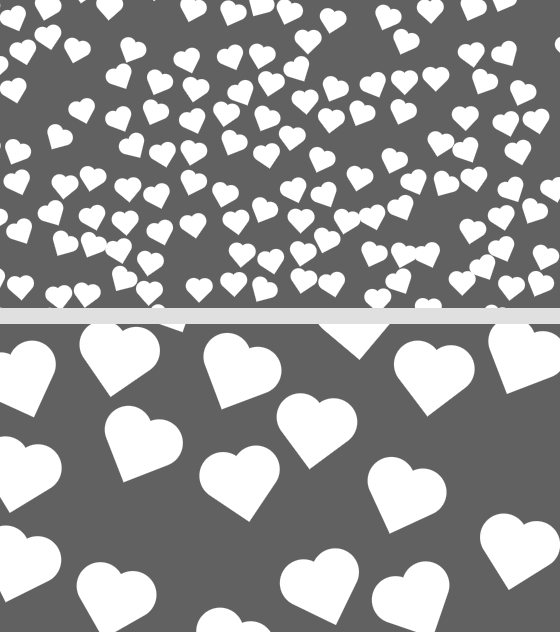
Top, the full canvas; bottom, a detail of the centre.
Give the GLSL for this pattern, as a Shadertoy shader.

```glsl
#define CELL 0.114         // grid spacing, in canvas heights
#define HEART_SIZE 0.0726  // heart scale, in canvas heights
#define JITTER 0.8         // random shift inside a cell
#define PUSH_RANGE 0.86    // neighbours closer than this repel, in cells
#define MIN_GAP 0.70       // smallest distance between hearts, in cells
#define MAX_TILT 0.55      // largest lean to either side, in radians
#define FILL_BOTTOM 0.98   // share of occupied cells at the lower edge
#define FILL_TOP 0.78      // share of occupied cells at the upper edge
#define SEED 23.0

const vec3 GREY = vec3(0.38);
const vec3 WHITE = vec3(1.0);

vec3 hash3(vec2 p) {
    vec3 q = fract((p.xyx + SEED) * vec3(0.1031, 0.1030, 0.0973));
    q += dot(q, q.yxz + 33.33);
    return fract((q.xxy + q.yzz) * q.zyx);
}

// Jittered point of a cell, in cell units
vec2 seedPoint(vec2 cell) {
    return cell + 0.5 + JITTER * (hash3(cell).xy - 0.5);
}

// Jittered point pushed away from crowded neighbours
vec2 heartCentre(vec2 cell) {
    vec2 start = seedPoint(cell);
    vec2 centre = start;
    for (int j = -1; j <= 1; j++)
    for (int i = -1; i <= 1; i++) {
        if (i == 0 && j == 0) continue;
        vec2 away = start - seedPoint(cell + vec2(i, j));
        float gap = max(length(away), 0.001);
        centre += 0.5 * max(PUSH_RANGE - gap, 0.0) * away / gap;
    }
    return centre;
}

// Rank of a cell among its neighbours; negative means empty
float priority(vec2 cell) {
    vec3 h = hash3(cell + 71.0);
    float fill = mix(FILL_BOTTOM, FILL_TOP, clamp(cell.y * CELL, 0.0, 1.0));
    return h.y < fill ? h.x : -1.0;
}

// A heart survives unless a higher ranked one is too close
bool isVisible(vec2 cell, vec2 centre) {
    float rank = priority(cell);
    if (rank < 0.0) return false;
    for (int j = -1; j <= 1; j++)
    for (int i = -1; i <= 1; i++) {
        vec2 other = cell + vec2(i, j);
        if (priority(other) > rank && distance(heartCentre(other), centre) < MIN_GAP)
            return false;
    }
    return true;
}

// Signed distance to a heart with its tip at the origin
float heartDistance(vec2 p) {
    p.x = abs(p.x);
    if (p.x + p.y > 1.0)
        return length(p - vec2(0.25, 0.75)) - sqrt(2.0) / 4.0;
    float toCleft = length(p - vec2(0.0, 1.0));
    float toSide = length(p - 0.5 * max(p.x + p.y, 0.0));
    return min(toCleft, toSide) * sign(p.x - p.y);
}

void mainImage(out vec4 fragColor, in vec2 fragCoord) {
    vec2 uv = fragCoord / iResolution.y;
    vec2 grid = uv / CELL;
    float pixel = 1.1 / iResolution.y;
    float cover = 0.0;

    // Hearts of the surrounding cells
    for (int j = -1; j <= 1; j++)
    for (int i = -1; i <= 1; i++) {
        vec2 cell = floor(grid) + vec2(i, j);
        vec2 centre = heartCentre(cell);
        vec2 p = (grid - centre) * CELL / HEART_SIZE;
        if (length(p) > 0.85) continue;

        float tilt = MAX_TILT * (2.0 * hash3(cell + 71.0).z - 1.0);
        float c = cos(tilt), s = sin(tilt);
        p = mat2(c, s, -s, c) * p + vec2(0.0, 0.58);
        float d = heartDistance(p) * HEART_SIZE;
        if (d < pixel && isVisible(cell, centre))
            cover = max(cover, clamp(0.5 - d / pixel, 0.0, 1.0));
    }

    fragColor = vec4(mix(GREY, WHITE, cover), 1.0);
}
```
